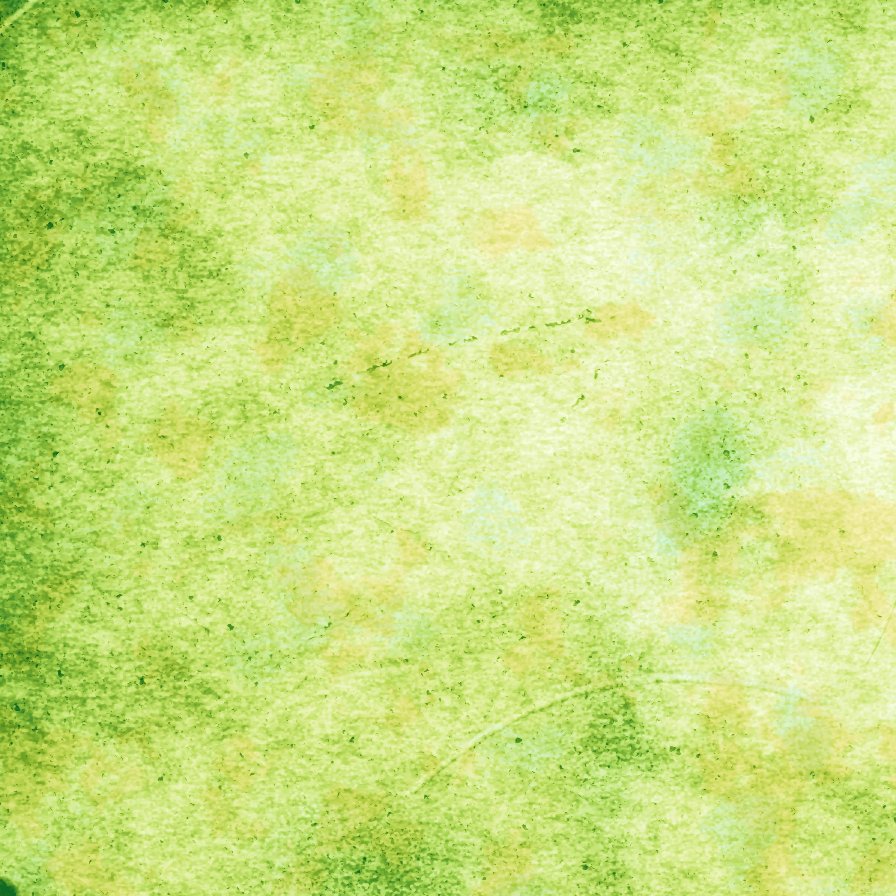
Give the GLSL for this texture, as a Shadertoy shader.

```glsl
// Aged lime-green paper with fibre grain, grimy stains, specks, scratches and a crease.

vec3 hash3(vec2 p) {
    vec3 q = fract(p.xyx * vec3(0.1031, 0.1030, 0.0973));
    q += dot(q, q.yxz + 33.33);
    return fract((q.xxy + q.yzz) * q.zyx);
}

// Smooth cellular noise, roughly -1 to 1
float cells(vec2 p) {
    vec2 cell = floor(p), f = p - cell;
    float sum = 0.0, total = 0.0;
    for (int y = -1; y <= 1; y++)
    for (int x = -1; x <= 1; x++) {
        vec2 o = vec2(x, y);
        vec3 h = hash3(cell + o + 50.0);
        vec2 d = o + h.xy - f;
        float w = exp(-6.0 * dot(d, d));
        sum += w * h.z;
        total += w;
    }
    return 4.0 * (sum / total - 0.5);
}

float mottle(vec2 p, float scale) {
    float sum = 0.0, amp = 0.3;
    for (int i = 0; i < 4; i++) {
        sum += amp * cells(p * scale + float(i) * 17.3);
        scale *= 2.3;
        amp *= 0.85;
    }
    return sum;
}

// Scattered round specks; chance is the share of cells that hold one
float specks(vec2 p, float scale, float chance, float pixel) {
    vec2 g = p * scale, cell = floor(g);
    float soft = pixel * scale * 0.7, mask = 0.0;
    for (int y = -1; y <= 1; y++)
    for (int x = -1; x <= 1; x++) {
        vec2 c = cell + vec2(x, y);
        vec3 h = hash3(c + 211.0);
        float size = hash3(c + 407.0).x;
        float radius = mix(0.1, 0.3, size * size * size);
        float dotMask = 1.0 - smoothstep(radius - soft, radius + soft, length(g - c - h.xy));
        mask = max(mask, dotMask * step(h.z, chance));
    }
    return mask;
}

float blob(vec2 p, vec2 centre, vec2 radius) {
    vec2 d = (p - centre) / radius;
    return exp(-dot(d, d));
}

// Position along a bowed line from a to b (x) and signed distance from it (y)
vec2 bowed(vec2 p, vec2 a, vec2 b, float bow) {
    float len = length(b - a);
    vec2 dir = (b - a) / len, d = p - a;
    float along = dot(d, dir) / len;
    return vec2(along, dot(d, vec2(-dir.y, dir.x)) - 4.0 * bow * along * (1.0 - along));
}

float stroke(vec2 line, float width, float pixel) {
    float ends = smoothstep(0.0, 0.06, line.x) * smoothstep(1.0, 0.94, line.x);
    return ends * (1.0 - smoothstep(width - pixel, width + pixel, abs(line.y)));
}

vec3 paperRamp(float tone) {
    float stops[8] = float[](-4.4, -2.05, -1.2, -0.51, 0.1, 0.72, 1.51, 2.6);
    vec3 tints[8] = vec3[](vec3(0.07, 0.42, 0.13), vec3(0.52, 0.71, 0.20),
        vec3(0.70, 0.84, 0.33), vec3(0.79, 0.89, 0.44), vec3(0.84, 0.92, 0.54),
        vec3(0.89, 0.94, 0.64), vec3(0.92, 0.96, 0.75), vec3(0.97, 0.99, 0.88));
    vec3 col = tints[0];
    for (int i = 1; i < 8; i++)
        col = mix(col, tints[i], clamp((tone - stops[i - 1]) / (stops[i] - stops[i - 1]), 0.0, 1.0));
    return col;
}

void mainImage(out vec4 fragColor, in vec2 fragCoord) {
    vec2 p = fragCoord / iResolution.xy;
    float pixel = 1.0 / iResolution.y;
    float clouds = mottle(p * vec2(0.85, 1.15), 5.0);
    float fibre = cells(p * vec2(100.0, 260.0));
    float grain = cells(p * vec2(300.0, 360.0) + 31.0);
    vec2 rough = p + 0.0011 * vec2(fibre, grain);

    // Broad light and grime
    float light = 1.1 * blob(p, vec2(0.94, 0.6), vec2(0.25, 0.3))
        + 0.8 * blob(p, vec2(0.66, 0.7), vec2(0.2)) + 0.5 * blob(p, vec2(0.5, 0.42), vec2(0.28));
    float edges = 1.2 * exp(-11.0 * p.x) + 1.4 * exp(-13.0 * (1.0 - p.y))
        + 0.5 * blob(p, vec2(0.05, 0.4), vec2(0.15, 0.25));
    vec2 drift = p + 0.04 * vec2(clouds, -clouds);
    float grime = 1.3 * blob(drift, vec2(0.42, 0.03), vec2(0.12, 0.07))
        + 1.3 * blob(drift, vec2(0.79, 0.46), vec2(0.06, 0.11))
        + 1.1 * blob(drift, vec2(0.68, 0.17), vec2(0.06, 0.14))
        + blob(drift, vec2(0.84, 0.76), vec2(0.06)) + blob(drift, vec2(0.58, 0.88), vec2(0.07, 0.05));
    float tone = 0.05 + light - edges + clouds - grime * (0.9 - 0.2 * grain) + 0.34 * fibre + 0.4 * grain;

    // Specks gather in the grime
    float dirt = clamp(0.07 + 0.22 * grime + 0.08 * edges - 0.12 * clouds, 0.015, 0.4);
    float marks = 0.7 * specks(rough, 190.0, dirt, pixel) + 0.9 * specks(rough, 85.0, dirt * 0.4, pixel);

    // Broken cracks and short scattered scratches
    float broken = smoothstep(-0.2, 0.6, cells(p * 100.0));
    float cracks = stroke(bowed(rough, vec2(0.29, 0.53), vec2(0.70, 0.645), 0.025), 0.002, pixel)
        + stroke(bowed(rough, vec2(0.60, 0.50), vec2(0.69, 0.63), -0.008), 0.0017, pixel)
        + stroke(bowed(rough, vec2(0.28, 0.23), vec2(0.43, 0.34), 0.006), 0.0016, pixel);
    for (int i = 0; i < 16; i++) {
        vec3 h = hash3(vec2(i, 73));
        float angle = 6.28 * h.z;
        vec2 reach = (0.02 + 0.06 * h.y * h.x) * vec2(cos(angle), sin(angle));
        cracks += 0.5 * stroke(bowed(rough, h.xy - reach, h.xy + reach, 0.004), 0.001, pixel);
    }
    marks += cracks * broken + 0.6 * stroke(bowed(p, vec2(0.965, 0.255), vec2(1.01, 0.36), -0.004), 0.001, pixel);
    tone -= 2.5 * min(marks, 1.3);

    // Raised crease: pale ridge with a shaded underside
    vec2 crease = bowed(p + 0.004 * clouds, vec2(0.44, 0.10), vec2(0.94, 0.215), 0.08);
    float corner = stroke(bowed(p, vec2(-0.01, 0.958), vec2(0.05, 1.01), 0.0), 0.003, 2.0 * pixel);
    tone += 0.9 * stroke(crease, 0.0025, 0.002) + 2.0 * corner;
    tone -= 1.1 * stroke(crease + vec2(0.0, 0.006), 0.001, 0.002);
    tone -= 3.0 * (1.0 - smoothstep(0.012, 0.025, length(p)));

    // Ochre, green and teal tints
    vec3 col = paperRamp(tone);
    float ochre = smoothstep(0.6, 1.7, cells(p * 17.0 + 9.0) + 0.4 * cells(p * 60.0));
    float teal = smoothstep(0.9, 1.8, cells(p * 15.0 + 70.0) + 0.3 * fibre);
    teal += 0.7 * stroke(crease, 0.006, 0.005) * smoothstep(0.55, 0.75, crease.x);
    col *= mix(vec3(1.0), vec3(1.01, 0.93, 0.68), 0.6 * ochre);
    col *= mix(vec3(1.0), vec3(0.84, 0.97, 1.04), 0.45 * min(teal, 1.0));
    col *= mix(vec3(1.0), vec3(0.88, 0.98, 0.98), clamp(0.6 * grime + 0.3 * edges, 0.0, 1.0));
    fragColor = vec4(clamp(col, 0.0, 1.0), 1.0);
}
```
